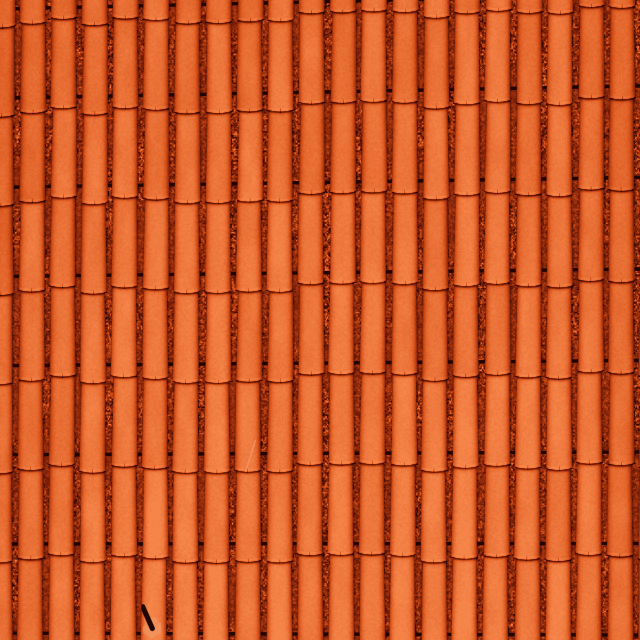
This texture is drawn by a Shadertoy shader. Its source:

```glsl
// Sunlit terracotta barrel roof: staggered columns of overlapping tiles with gritty channels.

const float COLUMN_PITCH = 0.0485;            // about 20.6 columns across
const float FIRST_COLUMN = 0.001;             // centre of column zero
const vec2  ROW_PITCH = vec2(0.1393, 0.1430); // left and right side, about 7.1 rows
const float FIRST_LIP = 0.125;                // height of the lowest row of lips
const vec2  RADIUS = vec2(0.0203, 0.0184);    // half width at lower and upper end
const float STAGGER = 0.014;                  // vertical spread between columns
const float LEAN = 0.0045;                    // sideways drift of columns over the height
const float TILE_JITTER = 0.0026;
const float LIP_BOW = 0.020;                  // curve of the lip, in rows
const float LIP_WIDTH = 0.0024;
const float JOINT_PHASE = 0.18;               // channel joint above the lips, in rows
const float JOINT_WIDTH = 0.0050;
const float GRIT_SCALE = 330.0;

// Fired clay from soot to sunlit, addressed by tone 0 to 5
const vec3 CLAY[6] = vec3[6](
    vec3(0.13, 0.02, 0.01), vec3(0.35, 0.07, 0.02), vec3(0.49, 0.13, 0.03),
    vec3(0.64, 0.20, 0.05), vec3(0.84, 0.32, 0.10), vec3(0.935, 0.475, 0.245));
const vec3 PALE_CHIP = vec3(0.94, 0.62, 0.42);

// One-off damage: a metal pin in a chipped patch, and a scratch
const vec2 PIN_TOP = vec2(0.223, 0.052), PIN_FOOT = vec2(0.238, 0.018);
const vec2 SCRATCH_A = vec2(0.384, 0.264), SCRATCH_B = vec2(0.399, 0.312);

float hash(vec2 p) {
    vec3 q = fract(p.xyx * vec3(0.1031, 0.1030, 0.0973));
    q += dot(q, q.yzx + 33.33);
    return fract((q.x + q.y) * q.z);
}

float noise(vec2 p) {
    vec2 i = floor(p), f = fract(p);
    f = f * f * (3.0 - 2.0 * f);
    return mix(mix(hash(i), hash(i + vec2(1, 0)), f.x),
               mix(hash(i + vec2(0, 1)), hash(i + vec2(1, 1)), f.x), f.y);
}

float segmentDistance(vec2 p, vec2 a, vec2 b) {
    vec2 d = b - a;
    return length(p - a - d * clamp(dot(p - a, d) / dot(d, d), 0.0, 1.0));
}

vec3 clay(float tone) {
    tone = clamp(tone, 0.0, 5.3);
    int i = min(int(tone), 4);
    return mix(CLAY[i], CLAY[i + 1], tone - float(i));
}

// Channel between columns: grit, side shadows and dark joints
float channelTone(vec2 p, float side, float gap, float pitch, float column) {
    float row = (p.y - FIRST_LIP) / pitch - JOINT_PHASE;
    float grit = noise(p * GRIT_SCALE) * 0.6 + noise(p * GRIT_SCALE * 1.7) * 0.4;
    float roughness = mix(1.5, 7.0, noise(vec2(column * 3.7, p.y * 14.0)));
    float tone = 2.75 + (grit - 0.5) * roughness;
    tone -= (side > 0.0 ? 2.0 : 1.0) * exp(-gap / 0.0019);
    float joint = abs(fract(row + 0.5) - 0.5) * pitch;
    return mix(tone, 0.0, 1.0 - smoothstep(0.35, 0.75, joint / JOINT_WIDTH));
}

// Rounded tile: across is -1 to 1, height is measured above its own lip
float tileTone(vec2 p, float across, float height, float pitch, vec2 id) {
    float tone = 5.0 - 2.2 * pow(min(abs(across + 0.03), 1.0), 4.2);
    tone += (hash(id + 17.0) - 0.5) * 0.32;
    tone += (noise(p * vec2(60.0, 25.0) + id) - 0.5) * 0.28;
    tone += (noise(p * 480.0) - 0.5) * 0.35;
    tone += 0.3 * (0.5 - p.y) - 0.4 * pow(abs(2.0 * p.x - 1.0), 6.0);
    // lip line with a lit rim above, and its shadow on the tile below
    tone -= 3.2 * (1.0 - smoothstep(0.45, 1.0, height / LIP_WIDTH));
    tone += 0.25 * smoothstep(0.003, 0.004, height) * (1.0 - smoothstep(0.005, 0.007, height));
    tone -= 3.0 * exp(-(pitch - height) / 0.0016);
    // small centre notch
    float notch = 1.0 - smoothstep(0.02, 0.06, abs(across));
    return tone - 1.2 * notch * (1.0 - smoothstep(0.005, 0.008, height));
}

void mainImage(out vec4 fragColor, in vec2 fragCoord) {
    vec2 p = fragCoord / iResolution.xy;
    float soft = 0.8 / iResolution.y;
    float pitch = mix(ROW_PITCH.x, ROW_PITCH.y, p.x);

    // Find the column, then the tile within it
    float x = p.x - FIRST_COLUMN - LEAN * (p.y - 0.5);
    float column = floor(x / COLUMN_PITCH + 0.5);
    float dx = x - column * COLUMN_PITCH;
    float stagger = (hash(vec2(column, 5.0)) - 0.5) * STAGGER;
    float bow = LIP_BOW * min(dx * dx / (RADIUS.x * RADIUS.x), 1.0);
    float row = (p.y - FIRST_LIP - stagger) / pitch - bow;
    vec2 id = vec2(column, floor(row));
    float t = fract(row);

    // Slight shift and tilt of each tile, tapering upward
    dx -= (hash(id + 3.0) - 0.5 + (hash(id + 9.0) - 0.5) * (t - 0.5)) * TILE_JITTER;
    float radius = mix(RADIUS.x, RADIUS.y, t);
    float gap = abs(dx) - radius;

    vec3 channel = clay(channelTone(p, dx, max(gap, 0.0), pitch, floor(x / COLUMN_PITCH)));
    vec3 tile = clay(tileTone(p, dx / radius, t * pitch, pitch, id));

    // Damage on the tiles
    float patchEdge = length((p - PIN_FOOT) * vec2(1.0, 0.8)) + 0.008 * noise(p * 160.0);
    tile = mix(tile, PALE_CHIP, 0.55 * (1.0 - smoothstep(0.014, 0.018, patchEdge)));
    float scratch = segmentDistance(p, SCRATCH_A, SCRATCH_B);
    tile = mix(tile, PALE_CHIP, 0.6 * (1.0 - smoothstep(0.0005, 0.0018, scratch)));
    float pin = segmentDistance(p, PIN_TOP, PIN_FOOT) - 0.004;
    tile = mix(tile, CLAY[0], 1.0 - smoothstep(-soft, soft, pin));

    fragColor = vec4(mix(tile, channel, smoothstep(-soft, soft, gap)), 1.0);
}
```
